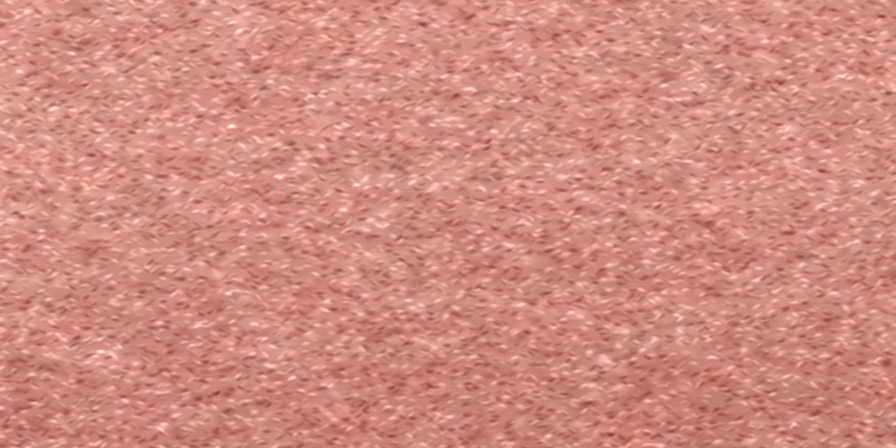
This texture is drawn by a Shadertoy shader. Its source:

```glsl
// Rose felt paper: soft, short fibres in shallow relief with gentle uneven light.

const vec3 ROSE = vec3(0.817, 0.549, 0.501);      // mean colour
const vec3 TONE_STEP = vec3(0.060, 0.067, 0.063); // colour change per unit of tone
const vec3 DUST_TINT = vec3(-0.010, 0.008, 0.012);// greyer, cooler patches

// Cells per canvas height and strength of each layer
const float FINE_CELLS = 58.0;
const float FINE_GAIN = 2.4;
const float TUFT_CELLS = 31.0;
const float TUFT_GAIN = 1.3;
const float CLUMP_CELLS = 13.0;
const float CLUMP_GAIN = 0.65;
const float CLOUD_CELLS = 3.5;
const float CLOUD_GAIN = 0.3;

const float FIBRE_LENGTH = 0.9;   // half length, in cells
const float FIBRE_WIDTH = 0.46;   // half width, in cells
const float FIBRE_TILT = 0.04;    // mean direction, radians
const float ANGLE_SPREAD = 0.75;
const float RELIEF = 2.0;         // lit upper edge against shaded lower edge
const float HIGHLIGHT_SKEW = 0.03;
const float SHADE_DEPTH = 0.9;    // darkening towards the lower edge
const float SIDE_FALLOFF = 0.15;

vec3 hash3(vec2 p) {
    vec3 q = fract(p.xyx * vec3(0.1031, 0.1030, 0.0973));
    q += dot(q, q.yxz + 33.33);
    return fract((q.xxy + q.yzz) * q.zyx);
}

mat2 rotation(float angle) {
    float c = cos(angle), s = sin(angle);
    return mat2(c, -s, s, c);
}

// Cellular noise: one soft, embossed fibre scattered in each cell.
float fibres(vec2 p, float seed) {
    vec2 cell = floor(p);
    float sum = 0.0;
    for (int j = -1; j <= 1; j++) {
        for (int i = -1; i <= 1; i++) {
            vec2 id = cell + vec2(i, j);
            vec3 place = hash3(id + seed);
            vec3 look = hash3(id + seed + 57.3);
            float angle = FIBRE_TILT + ANGLE_SPREAD * (look.x + look.y - 1.0);
            vec2 d = rotation(angle) * (p - id - place.xy);
            d /= vec2(FIBRE_LENGTH, FIBRE_WIDTH);
            float body = max(1.0 - dot(d, d), 0.0);
            sum += body * body * (2.0 * look.z - 1.0 + RELIEF * place.z * d.y);
        }
    }
    return sum;
}

void mainImage(out vec4 fragColor, in vec2 fragCoord) {
    vec2 uv = fragCoord / iResolution.y;
    vec2 frame = fragCoord / iResolution.xy;

    // Fibre layers from single strands up to broad clouds
    float cloud = fibres(uv * CLOUD_CELLS, 411.0);
    float tone = FINE_GAIN * fibres(uv * FINE_CELLS, 113.0)
               + TUFT_GAIN * fibres(uv * TUFT_CELLS, 227.0)
               + CLUMP_GAIN * fibres(uv * CLUMP_CELLS, 331.0)
               + CLOUD_GAIN * cloud;

    // Large-scale light, centred on zero
    tone += SHADE_DEPTH * (smoothstep(0.0, 0.6, frame.y) - 0.7);
    tone -= SIDE_FALLOFF * (2.0 * frame.x - 1.0);

    // Pale fibre tips stand out slightly more than the shadows
    tone += HIGHLIGHT_SKEW * (tone * tone - 1.0);

    float dust = fibres(uv * CLUMP_CELLS * 0.7, 523.0);
    vec3 colour = ROSE + TONE_STEP * tone + DUST_TINT * dust;
    fragColor = vec4(clamp(colour, 0.0, 1.0), 1.0);
}
```
